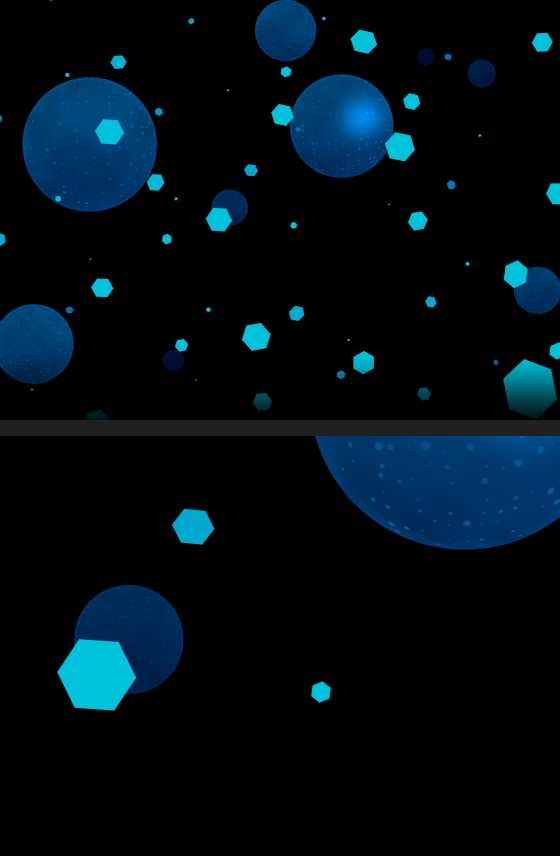
Top: the whole. Bottom: its middle third, enlarged.
Give the GLSL for this background, as a WebGL 2 fragment shader.

```glsl
#version 300 es
precision highp float;
// Deep blue spheres and bright cyan hexagons drifting on black.
// Both sets are scattered by additive sequences; the spheres carry layered-sine
// clouds and cellular specks, and everything dims towards the bottom edge.

uniform vec2 u_resolution;
out vec4 fragColor;

const vec3 CYAN = vec3(0.0, 0.76, 0.86);
const vec3 AZURE = vec3(0.0, 0.40, 0.68);
const vec3 BODY_TOP = vec3(0.0, 0.27, 0.47);
const vec3 BODY_LOW = vec3(0.0, 0.19, 0.39);
const vec3 NIGHT = vec3(0.0, 0.02, 0.15);
const vec3 SPECK = vec3(0.02, 0.44, 0.70);
const vec3 LAMP = vec3(0.0, 0.28, 0.46);

const int SPHERES = 9;
const float SPHERE_RADIUS = 0.16;   // largest sphere, in canvas heights
const float SPHERE_SHRINK = 0.77;   // size ratio from one sphere to the next
const int LAMP_SPHERE = 1;          // the sphere lit from within
const vec2 LAMP_CENTRE = vec2(0.40, 0.15);
const float SPECK_DENSITY = 8.0;

const int HEXAGONS = 52;
const float HEX_RADIUS = 0.036;
const float HEX_MIN_RADIUS = 0.002;
const float GIANT_RADIUS = 0.073;   // single hexagon near the lower right
const vec2 HEX_START = vec2(0.905, 0.04);
const vec2 HEX_STEP = vec2(0.7549, 0.5698);
const float HEX_JITTER = 0.13;

const float FADE_HEIGHT = 0.17;

vec2 hash2(vec2 p) {
    vec2 q = vec2(dot(p, vec2(127.1, 311.7)), dot(p, vec2(269.5, 183.3)));
    return fract(sin(q + 1.7) * 43758.5);
}

// 1 inside a signed distance, 0 outside, with a soft edge
float cover(float d, float soft) {
    return 1.0 - smoothstep(-soft, soft, d);
}

// Sparse round spots, at most one per cell
float specks(vec2 s, float soft) {
    vec2 cell = floor(s);
    vec2 place = hash2(cell);
    vec2 kind = hash2(cell + 17.0);
    float radius = mix(0.05, 0.26, kind.x * kind.x * kind.x);
    float d = length(fract(s) - 0.3 - 0.4 * place) - radius;
    return step(0.5, kind.y) * cover(d, soft);
}

// Soft cloudy mottling in -1..1
float clouds(vec2 s) {
    float a = sin(s.x * 2.3 + 1.4 * sin(s.y * 2.9));
    float b = sin(s.y * 4.7 - s.x * 2.1 + 1.2 * sin(s.x * 5.3));
    float c = sin(s.x * 9.1 + s.y * 7.3 + 2.0 * a);
    return a * 0.45 + b * 0.35 + c * 0.2;
}

float hexagon(vec2 p, float radius) {
    p = abs(p);
    return max(dot(p, vec2(0.866, 0.5)), p.y) - 0.866 * radius;
}

vec3 sphereColor(vec2 q, int index, float radius, float pixel) {
    float n = float(index);
    float rim = min(length(q), 0.999);
    vec2 surface = q * asin(rim) / max(rim, 0.001) + n * 5.3;

    vec3 body = mix(BODY_LOW, BODY_TOP, smoothstep(-0.9, 0.6, q.y));
    body *= 1.0 + 0.10 * clouds(surface) + 0.15 * smoothstep(0.93, 1.0, rim);

    float soft = 0.04 + pixel * SPECK_DENSITY / radius;
    float spots = specks(surface * SPECK_DENSITY, soft);
    body = mix(body, SPECK, spots * mix(0.3, 0.75, rim * rim));

    if (index == LAMP_SPHERE) {
        vec2 toLamp = q - LAMP_CENTRE;
        body += LAMP * exp(-7.0 * dot(toLamp, toLamp));
    }
    // The later, smaller spheres sink into the dark
    return mix(body, NIGHT, 0.9 * smoothstep(2.5, 8.0, n));
}

void main() {
    float pixel = 1.0 / u_resolution.y;
    float soft = 0.7 * pixel;
    vec2 p = gl_FragCoord.xy * pixel;
    vec2 canvas = vec2(u_resolution.x * pixel, 1.0);
    vec3 color = vec3(0.0);

    // Spheres, smallest first
    for (int i = SPHERES - 1; i >= 0; i--) {
        float n = float(i);
        float radius = SPHERE_RADIUS * pow(SPHERE_SHRINK, n);
        vec2 centre = vec2(fract(0.16 + 0.45 * n), 0.54 + 0.40 * sin(0.294 + 2.437 * n));
        vec2 q = (p - centre * canvas) / radius;
        float mask = cover((length(q) - 1.0) * radius, soft);
        if (mask > 0.0) color = mix(color, sphereColor(q, i, radius, pixel), mask);
    }

    // Hexagons, from the giant down to tiny dots
    for (int i = 0; i < HEXAGONS; i++) {
        float n = float(i);
        vec2 shift = hash2(vec2(n, 3.0));
        vec2 look = hash2(vec2(n, 8.0));
        float radius = HEX_MIN_RADIUS + HEX_RADIUS * pow(1.0 - n / float(HEXAGONS), 1.6);
        if (i == 0) radius = GIANT_RADIUS;
        vec2 centre = fract(HEX_START + HEX_STEP * n) + HEX_JITTER * (shift - 0.5);
        float angle = 6.2832 * look.x;
        vec2 d = mat2(cos(angle), sin(angle), -sin(angle), cos(angle)) * (p - centre * canvas);
        d.y *= 1.0 + 0.12 * look.y;
        float blueness = smoothstep(0.45, 1.0, look.y) * (1.0 - smoothstep(0.008, 0.026, radius));
        color = mix(color, mix(CYAN, AZURE, blueness), cover(hexagon(d, radius), soft));
    }

    // Dimming along the bottom
    color *= mix(0.08, 1.0, smoothstep(-0.02, FADE_HEIGHT, p.y));
    fragColor = vec4(color, 1.0);
}
```
